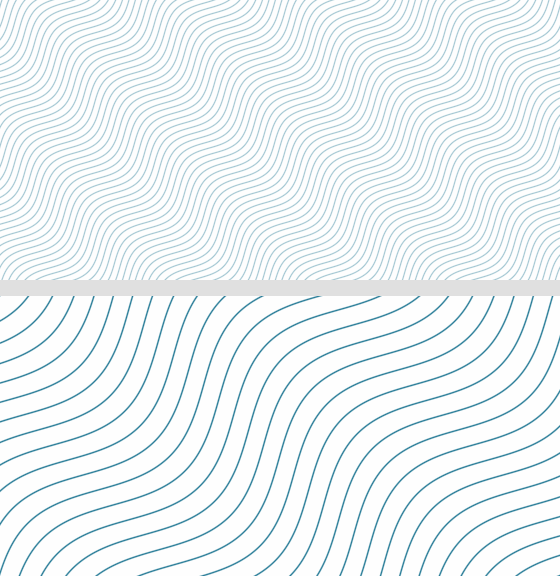
Top: the whole. Bottom: its middle third, enlarged.
Give the GLSL for this pattern, as a WebGL 1 fragment shader.

```glsl
precision highp float;

uniform vec2 u_resolution;

// Lengths are fractions of the canvas height.
const float WAVES_DOWN = 2.0;        // wave repeats per canvas height
const float LINES_PER_WAVE = 14.0;   // lines per repeat along an edge
const float WAVE_SLOPE = 0.56;       // steepest tilt away from the diagonal
const float WAVE_PHASE = 0.44;       // position of the flattest stretch
const float LINE_PHASE = 0.25;
const float LINE_WIDTH = 0.00165;
const float EDGE_PIXELS = 1.7;       // softness of the line edges
const vec3 PAPER = vec3(0.995);
const vec3 INK = vec3(0.13, 0.47, 0.58);
const float TAU = 6.2831853;
const float SQRT_HALF = 0.70710678;

// Distance to the nearest of the parallel waves running up the diagonal.
float waveLineDistance(vec2 p) {
  float along = (p.x + p.y) * SQRT_HALF;
  float across = (p.y - p.x) * SQRT_HALF;
  float wavelength = SQRT_HALF / WAVES_DOWN;
  float spacing = wavelength / LINES_PER_WAVE;

  float angle = TAU * (along / wavelength - WAVE_PHASE);
  float amplitude = WAVE_SLOPE * wavelength / TAU;
  float offset = across + amplitude * sin(angle);

  float cell = fract(offset / spacing + LINE_PHASE) - 0.5;
  // Divide by the gradient to keep the line width even along the curve.
  float gradient = length(vec2(1.0, WAVE_SLOPE * cos(angle)));
  return abs(cell) * spacing / gradient;
}

// Ink coverage of a line; thin lines fade instead of growing wider.
float lineCoverage(float dist, float pixel) {
  float soft = EDGE_PIXELS * pixel;
  float halfWidth = 0.5 * max(LINE_WIDTH, pixel);
  float strength = min(LINE_WIDTH / pixel, 1.0);
  float edge = smoothstep(halfWidth - 0.5 * soft, halfWidth + 0.5 * soft, dist);
  return strength * (1.0 - edge);
}

void main() {
  float pixel = 1.0 / u_resolution.y;
  vec2 p = gl_FragCoord.xy * pixel;
  float ink = lineCoverage(waveLineDistance(p), pixel);
  gl_FragColor = vec4(mix(PAPER, INK, ink), 1.0);
}
```
